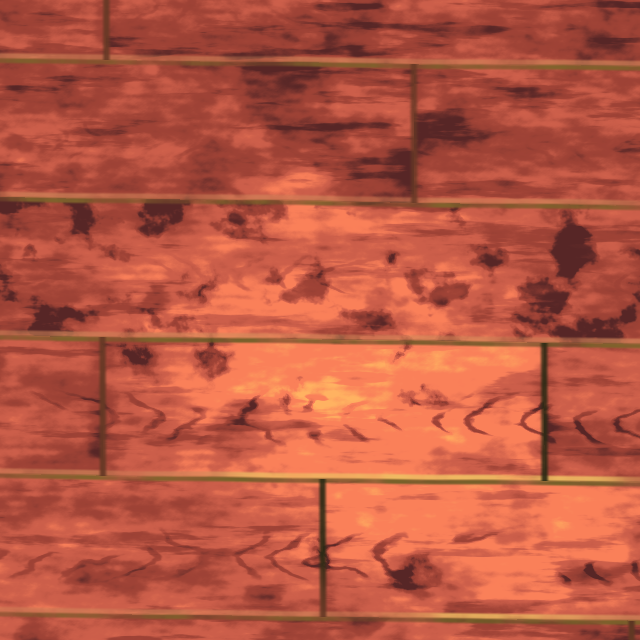
Reproduce this texture procedurally as a WebGL 1 fragment shader.

```glsl
precision highp float;
// Weathered red-orange floor planks laid in staggered rows, lit by a warm pool.
// Stretched noise makes grain and stains, ring contours make the figure,
// and distance to the plank borders makes dark gaps with worn, bright edges.
uniform vec2 u_resolution;

#define ROW_PITCH 0.2165
#define ROW_START 0.036
#define ROW_TILT 0.013
#define GAP_WIDTH 0.0036
#define GRAIN_AMOUNT 0.75
#define FINE_AMOUNT 0.34
#define STREAK_AMOUNT 0.26
#define STAIN_AMOUNT 0.50
#define KNOT_COUNT 9

const vec3 STAIN = vec3(0.34, 0.15, 0.15);
const vec3 RED = vec3(0.62, 0.26, 0.21);
const vec3 CORAL = vec3(0.80, 0.37, 0.29);
const vec3 ORANGE = vec3(0.98, 0.50, 0.35);
const vec3 AMBER = vec3(1.0, 0.70, 0.38);
const vec3 GAP_BROWN = vec3(0.47, 0.26, 0.17);
const vec3 GAP_GREEN = vec3(0.19, 0.19, 0.09);
const vec3 SEAM_OLIVE = vec3(0.50, 0.42, 0.17);
const vec3 EDGE_TAN = vec3(0.82, 0.52, 0.35);
const vec3 EDGE_GOLD = vec3(0.98, 0.83, 0.40);

float hash(vec2 p) {
  return fract(sin(dot(p, vec2(127.1, 311.7))) * 43758.55);
}

float noise(vec2 p) {
  vec2 i = floor(p), f = fract(p);
  f = f * f * (3.0 - 2.0 * f);
  return mix(mix(hash(i), hash(i + vec2(1, 0)), f.x),
             mix(hash(i + vec2(0, 1)), hash(i + vec2(1, 1)), f.x), f.y);
}

float fbm(vec2 p) {
  float sum = 0.0, amp = 0.52;
  for (int i = 0; i < 5; i++) {
    sum += amp * noise(p);
    p = mat2(0.96, 0.28, -0.28, 0.96) * p * 2.03 + 17.3;
    amp *= 0.5;
  }
  return sum;
}

// First end joint of each row, counted from the bottom.
float jointStart(float row) {
  if (row < -0.5) return 0.985;
  if (row < 0.5) return 0.503;
  if (row < 1.5) return 0.160;
  if (row < 2.5) return -0.10;
  return row < 3.5 ? 0.648 : 0.168;
}

vec3 woodRamp(float t) {
  vec3 c = mix(STAIN, RED, smoothstep(-0.05, 0.34, t));
  c = mix(c, CORAL, smoothstep(0.34, 0.62, t));
  c = mix(c, ORANGE, smoothstep(0.62, 0.88, t));
  return mix(c, AMBER, smoothstep(1.0, 1.32, t));
}

// Thin dark lines along growth rings that point along the plank axis.
float ringFigure(vec2 q, float seed) {
  float turn = q.x - 0.34;
  float bend = sqrt(q.y * q.y + 0.0001) * 2.0;
  float field = (q.x - sign(turn) * bend) * 13.0 + 1.8 * fbm(q * vec2(9.0, 20.0) + seed);
  float line = 1.0 - smoothstep(0.03, 0.17, abs(fract(field) - 0.5));
  float patchy = smoothstep(0.40, 0.62, noise(q * vec2(9.0, 30.0) + seed));
  return line * patchy * smoothstep(0.0, 0.04, abs(turn)) * (1.0 - smoothstep(0.02, 0.05, abs(q.y)));
}

// Ragged knots with dark cores and soft halos over the worn central boards.
float knots(vec2 p) {
  vec2 warp = vec2(fbm(p * 32.0), fbm(p * 32.0 + 41.0)) - 0.5;
  float dark = 0.0;
  for (int i = 0; i < KNOT_COUNT; i++) {
    float k = float(i);
    vec2 center = vec2(0.2 + 0.6 * hash(vec2(k, 3.0)), 0.09 + 0.57 * hash(vec2(k, 8.0)));
    float size = mix(0.016, 0.036, hash(vec2(k, 5.0)));
    vec2 stretch = mix(vec2(1.3, 0.6), vec2(0.7, 1.3), hash(vec2(k, 9.0)));
    float d = length((p - center + warp * 0.09) * stretch) / size;
    dark = max(dark, 0.65 * exp(-d * d * 1.6) + 0.35 * exp(-d * d * 8.0));
  }
  return dark;
}

void main() {
  vec2 p = gl_FragCoord.xy / u_resolution;
  float soft = max(0.0025, 1.2 / u_resolution.y);

  // Plank layout
  float level = p.y + ROW_TILT * (p.x - 0.5) - ROW_START + 0.002 * (noise(p * 9.0) - 0.5);
  float row = floor(level / ROW_PITCH);
  float v = level - (row + 0.5) * ROW_PITCH;
  float plankLength = abs(row - 1.0) < 0.5 ? 0.69 : 1.2;
  float along = (p.x + 0.004 * (p.y - 0.5) - jointStart(row)) / plankLength;
  float seed = hash(vec2(floor(along), row + 7.0));
  float seamY = level - floor(level / ROW_PITCH + 0.5) * ROW_PITCH;
  float jointX = (along - floor(along + 0.5)) * plankLength;

  // Slanted light pool; later planks in a row take a darker finish
  float lightX = p.x - 0.53 - 0.45 * (0.58 - p.y);
  float light = 1.0 - smoothstep(0.17, 0.48, length(vec2(lightX, 1.05 * (p.y - 0.33))));
  float sheen = light * (along > 1.0 ? 0.1 : 1.0);
  float middle = 1.0 - smoothstep(0.4, 0.6, abs(row - 2.0));

  // Grain, stains and figure
  vec2 q = p + seed * 31.0;
  float tone = 0.46 + 0.50 * sheen + 0.09 * (seed - 0.5) + 0.14 * (1.0 - p.x) * (1.0 - p.y);
  tone += GRAIN_AMOUNT * (fbm(q * vec2(4.0, 17.0)) - 0.5);
  tone += FINE_AMOUNT * (fbm(q * vec2(38.0, 62.0)) - 0.5);
  tone += 0.17 * (noise(q * vec2(28.0, 130.0)) - 0.5);
  tone -= STREAK_AMOUNT * smoothstep(0.54, 0.72, fbm(q * vec2(7.0, 55.0) + 9.0));
  tone -= STAIN_AMOUNT * (0.6 + 0.3 * middle) * smoothstep(0.53, 0.74, fbm(q * vec2(8.0, 11.0) + 5.0));
  tone -= 0.55 * middle * smoothstep(0.54, 0.72, fbm(q * vec2(17.0, 20.0) + 2.0));
  float figure = row < 1.5 ? 0.65 : 0.22;
  tone -= figure * (0.35 + 0.65 * light) * ringFigure(vec2(p.x, v + 0.015), seed * 19.0);
  tone -= 0.72 * knots(p);
  tone -= 0.16 * (1.0 - smoothstep(0.0, 0.03, abs(jointX)));
  vec3 color = woodRamp(tone);

  // Gaps and worn edges
  float wear = smoothstep(0.15, 0.75, fbm(p * vec2(16.0, 5.0)));
  vec3 gapColor = mix(GAP_BROWN, GAP_GREEN, smoothstep(0.1, 0.65, light));
  float glint = smoothstep(0.2, 0.8, light) * smoothstep(0.55, 0.1, p.y);
  float edge = 1.0 - smoothstep(0.002, 0.002 + 2.0 * soft, abs(seamY - 0.004));
  color = mix(color, mix(EDGE_TAN, EDGE_GOLD, glint), edge * (0.35 + 0.35 * wear + 0.3 * glint));
  float seam = 1.0 - smoothstep(GAP_WIDTH - soft, GAP_WIDTH + soft, abs(seamY + 0.003));
  color = mix(color, mix(gapColor, SEAM_OLIVE, 0.2 + 0.6 * wear), seam * (0.45 + 0.5 * wear));
  float joint = 1.0 - smoothstep(GAP_WIDTH - soft, GAP_WIDTH + 2.0 * soft, abs(jointX));
  color = mix(color, gapColor * 0.85, joint * (0.75 + 0.25 * wear));
  gl_FragColor = vec4(color, 1.0);
}
```
